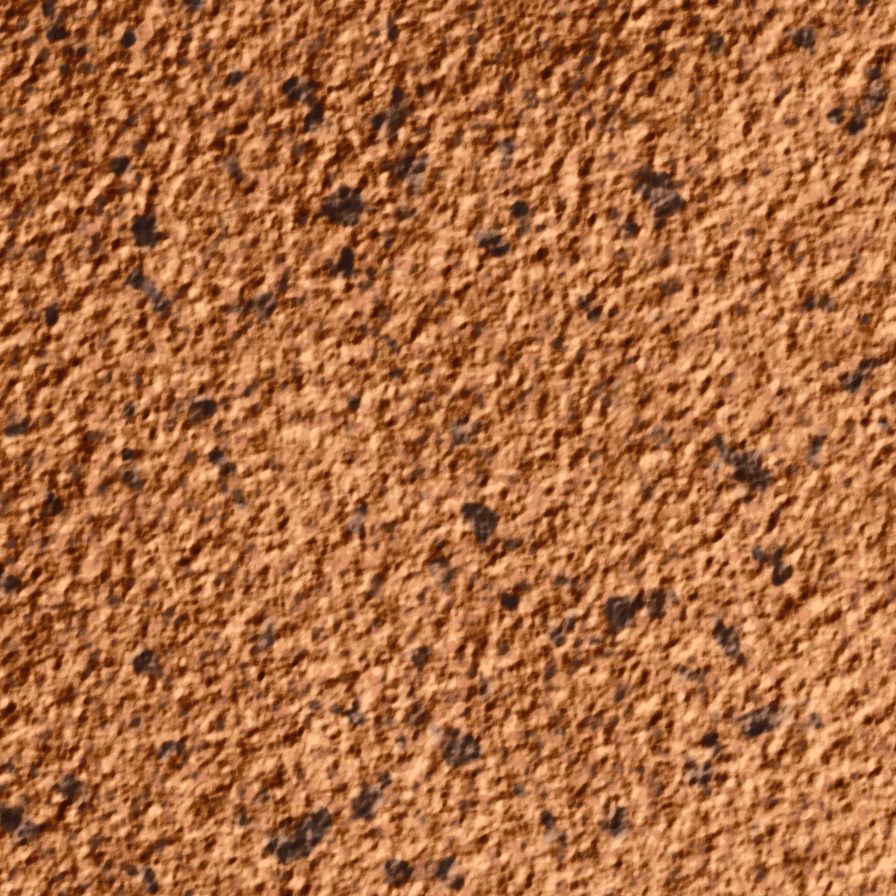
This texture is drawn by a WebGL 1 fragment shader. Its source:

```glsl
precision highp float;

uniform vec2 u_resolution;

const vec3 CREVICE = vec2(0.22, 0.06).xyy * vec3(1.0, 1.0, 0.5);
const vec3 SHADOW = vec3(0.35, 0.12, 0.03);
const vec3 RUST = vec3(0.49, 0.23, 0.06);
const vec3 OCHRE = vec3(0.66, 0.38, 0.18);
const vec3 SAND = vec3(0.78, 0.51, 0.32);
const vec3 GLINT = vec3(0.91, 0.64, 0.44);
const vec3 HIGHLIGHT = vec3(1.0, 0.78, 0.58);
const vec3 DUST = vec3(0.60, 0.37, 0.25);
const vec3 SLATE = vec3(0.33, 0.25, 0.23);

vec3 hash3(vec2 cell, float seed) {
  vec3 q = fract(vec3(cell.xyx + seed * 7.31) * vec3(0.1031, 0.1030, 0.0973));
  q += dot(q, q.yxz + 33.33);
  return fract((q.xxy + q.yzz) * q.zyx);
}

// Cellular bumps: x is height, y is slope facing the light, both of unit deviation
vec2 bumps(vec2 p, vec2 light, float seed) {
  vec2 cell = floor(p);
  vec2 sum = vec2(0.0);
  for (int j = -1; j <= 1; j++) {
    for (int i = -1; i <= 1; i++) {
      vec2 neighbour = cell + vec2(float(i), float(j));
      vec3 rnd = hash3(neighbour, seed);
      vec2 offset = p - neighbour - rnd.xy;
      float falloff = max(0.0, 1.0 - dot(offset, offset));
      float amplitude = rnd.z * 2.0 - 1.0;
      sum += amplitude * falloff * vec2(falloff, 4.0 * dot(offset, light));
    }
  }
  return sum / vec2(0.458, 0.835);
}

// Spreads a bell-shaped value evenly over 0..1
float equalize(float z) {
  return 1.0 / (1.0 + exp(-1.7 * z));
}

vec3 sandRamp(float tone) {
  vec3 color = mix(CREVICE, SHADOW, smoothstep(0.0, 0.05, tone));
  color = mix(color, RUST, smoothstep(0.05, 0.18, tone));
  color = mix(color, OCHRE, smoothstep(0.18, 0.42, tone));
  color = mix(color, SAND, smoothstep(0.42, 0.68, tone));
  color = mix(color, GLINT, smoothstep(0.68, 0.90, tone));
  return mix(color, HIGHLIGHT, smoothstep(0.90, 1.0, tone));
}

void main() {
  vec2 uv = gl_FragCoord.xy / u_resolution.y;
  vec2 light = normalize(vec2(-1.0, 0.8));

  // Grain relief, coarse to fine
  float relief = 0.45 * bumps(uv * 55.0, light, 1.0).y
               + 0.62 * bumps(uv * 105.0, light, 2.0).y
               + 0.35 * bumps(uv * 190.0, light, 3.0).y
               + 0.30 * bumps(uv * 75.0, light, 4.0).x;

  // Broad light falling off toward the upper left
  float broad = dot(uv - 0.5, vec2(0.55, -0.45))
              + 0.13 * bumps(uv * 7.0, light, 5.0).x;

  // Sparse dark pits with ragged outlines
  float ragged = bumps(uv * 26.0, light, 6.0).x
               + 0.45 * bumps(uv * 70.0, light, 7.0).x;
  float pit = smoothstep(1.1, 2.5, ragged);

  float tone = equalize(relief + broad + 0.10 - 1.2 * pit);
  vec3 color = sandRamp(tone);

  // Dusty grains and slate-coloured pit floors
  float dusty = smoothstep(0.5, 1.4, bumps(uv * 85.0, light, 8.0).x);
  color = mix(color, DUST * (0.55 + 0.9 * tone), 0.7 * dusty);
  color = mix(color, SLATE * (0.45 + 1.5 * tone), 0.65 * pit);

  gl_FragColor = vec4(color, 1.0);
}
```
